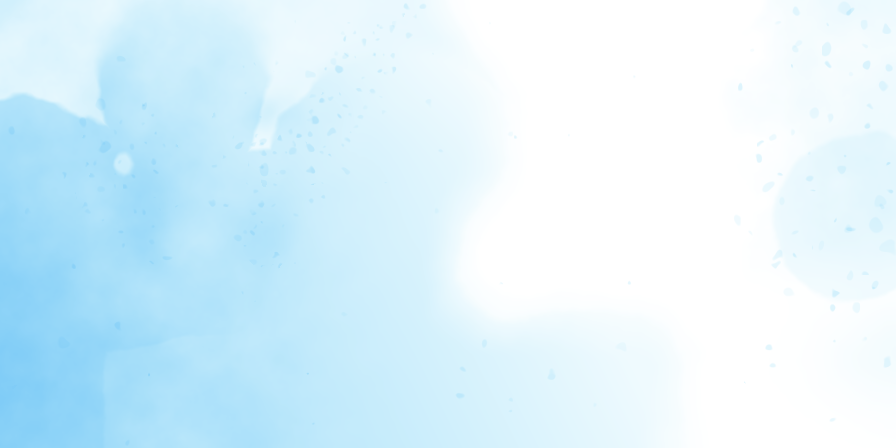
Write a Shadertoy shader that draws this background.

```glsl
// Pale blue watercolour washes with stained edges and paint splatter on white paper.

float hash(vec2 p) {
    p = fract(p * vec2(0.1031, 0.1137));
    p += dot(p, p.yx + 33.33);
    return fract((p.x + p.y) * p.x * 17.0);
}

float noise(vec2 p) {
    vec2 i = floor(p), f = fract(p);
    f = f * f * (3.0 - 2.0 * f);
    return mix(mix(hash(i), hash(i + vec2(1, 0)), f.x),
               mix(hash(i + vec2(0, 1)), hash(i + vec2(1, 1)), f.x), f.y);
}

float fbm(vec2 p) {
    float sum = 0.0, amp = 0.5;
    for (int i = 0; i < 5; i++) {
        sum += amp * noise(p);
        p = mat2(1.6, 1.2, -1.2, 1.6) * p + 7.3;
        amp *= 0.5;
    }
    return sum;
}

// 1 inside the shape (negative distance), 0 outside
float inside(float d, float softness) {
    return 1.0 - smoothstep(-softness, softness, d);
}

float smoothMin(float a, float b, float k) {
    float h = max(k - abs(a - b), 0.0) / k;
    return min(a, b) - 0.25 * h * h * k;
}

// Soft elliptical spot
float spot(vec2 p, vec2 centre, vec2 size) {
    vec2 q = (p - centre) / size;
    return exp(-dot(q, q));
}

// Scattered droplets; density is the chance that a cell holds one
float droplets(vec2 p, float cells, float density, float seed) {
    vec2 g = p * cells;
    g += 0.35 * (vec2(noise(g * 2.2), noise(g * 2.2 + 40.0)) - 0.5);
    float ink = 0.0;
    for (int y = -1; y <= 1; y++)
    for (int x = -1; x <= 1; x++) {
        vec2 id = floor(g) + vec2(x, y);
        vec2 key = id + seed;
        vec2 centre = id + 0.2 + 0.6 * vec2(hash(key + 11.0), hash(key + 57.0));
        float size = mix(0.08, 0.26, pow(hash(key + 91.0), 1.5));
        float present = step(hash(key + 133.0), density);
        float edge = inside(length(g - centre) - size, 0.0025 * cells);
        ink = max(ink, present * edge * mix(0.4, 1.0, hash(key + 171.0)));
    }
    return ink;
}

void mainImage(out vec4 fragColor, in vec2 fragCoord) {
    vec2 p = fragCoord / iResolution.y;
    p.x *= 2.0 * iResolution.y / iResolution.x;
    vec2 wobble = vec2(fbm(p * 7.0), fbm(p * 7.0 + 30.0)) - 0.48;
    vec2 w = p + 0.07 * wobble;
    float grain = fbm(p * 9.0 + 5.0) - 0.48;

    // Main wash: a left field joined to a rounded foot along the bottom
    float rim = 1.17 - 0.11 * smoothstep(0.78, 1.0, p.y)
              - 0.1 * (1.0 - smoothstep(0.4, 0.68, p.y));
    vec2 q = w - vec2(1.57, 0.34) + 0.16;
    float foot = length(max(q, 0.0)) + min(max(q.x, q.y), 0.0) - 0.16;
    float wash = smoothMin(w.x - rim, foot, 0.12);
    float cover = 0.72 * (1.0 - smoothstep(-0.14, 0.0, wash))
                + 0.18 * inside(wash + 0.045, 0.012) + 0.1 * inside(wash, 0.012);
    float ink = 0.7 + 2.75 * max(1.5 - p.x - 0.5 * p.y, 0.0);

    // Upper stain lobes, with paler paint above them
    float stain = min(length(w - vec2(0.05, 0.48)) - 0.31, w.y - 0.67);
    stain = min(stain, length((w - vec2(0.41, 0.79)) * vec2(1.0, 0.85)) - 0.19);
    stain = min(stain, length(w - vec2(0.90, 0.58)) - 0.30);
    float above = min(ink, 0.9 + 0.6 * (1.0 - smoothstep(0.0, 0.7, p.x)));
    float stained = inside(stain, mix(0.006, 0.05, smoothstep(0.8, 0.95, p.y)));
    ink = mix(above, ink - 0.35 * smoothstep(0.6, 0.95, p.y), stained);

    // Lower tide line and pooled pigment
    float tide = max(0.24 - w.x, w.y - 0.2 - 0.25 * max(w.x - 0.25, 0.0));
    ink -= 0.4 * inside(tide, 0.006) * (1.0 - smoothstep(0.35, 0.6, p.x));
    ink += 0.7 * spot(w, vec2(0.05, 0.2), vec2(0.2, 0.25));
    ink += 0.9 * spot(w, vec2(0.58, 0.48), vec2(0.08, 0.09));
    ink += 0.8 * spot(w, vec2(0.31, 0.56), vec2(0.09, 0.11));
    ink += 1.0 * spot(w, vec2(0.61, 0.75), vec2(0.05, 0.035));
    ink += grain * 1.6 * (1.0 - smoothstep(0.3, 1.0, p.x));
    ink -= 1.6 * inside(length((w - vec2(0.275, 0.64)) * vec2(1.3, 0.8)) - 0.022, 0.008);
    ink *= cover;

    // Faint wash on the right
    float upper = 1.61 + 0.09 * smoothstep(0.85, 1.0, p.y)
                + 0.06 * (1.0 - smoothstep(0.5, 0.8, p.y)) - w.x;
    float veil = inside(upper, 0.012 + 0.03 * (1.0 - p.y)) * smoothstep(0.3, 0.55, p.y);
    ink += veil * (0.12 + 0.5 * smoothstep(1.65, 1.95, p.x) + 0.8 * grain);
    ink += 0.5 * inside(length((w - vec2(1.92, 0.52)) * vec2(0.95, 1.0)) - 0.19, 0.008);
    ink += 0.5 * spot(w, vec2(2.02, 0.2), vec2(0.16, 0.12));

    // Splatter: a slanted trail, pooled flecks, and the right margin
    float along = p.x - 0.78 - 0.55 * (p.y - 0.8);
    float trail = exp(-along * along * 110.0) * smoothstep(0.52, 0.68, p.y);
    float flecks = spot(p, vec2(0.31, 0.58), vec2(0.1, 0.13))
                 + spot(p, vec2(0.59, 0.6), vec2(0.08, 0.2));
    float margin = smoothstep(1.6, 1.92, p.x) * smoothstep(0.0, 0.4, p.y);
    ink += 1.3 * droplets(p, 28.0, 0.75 * trail, 3.0);
    ink += 0.9 * droplets(p, 45.0, 0.4 * trail + 0.35 * flecks, 210.0);
    ink += 0.8 * droplets(p, 20.0, 0.45 * flecks + 0.03 * cover, 77.0);
    ink += 1.3 * droplets(p, 24.0, 0.4 * margin, 140.0);
    ink += 0.9 * droplets(p, 15.0, 0.35 * margin * smoothstep(0.2, 0.4, p.y), 19.0);

    // Pigment depth to colour
    ink = clamp(ink, 0.0, 5.4);
    vec3 colour = 1.0 - ink * vec3(0.092, 0.027 + 0.0018 * ink, 0.006);
    fragColor = vec4(colour, 1.0);
}
```
